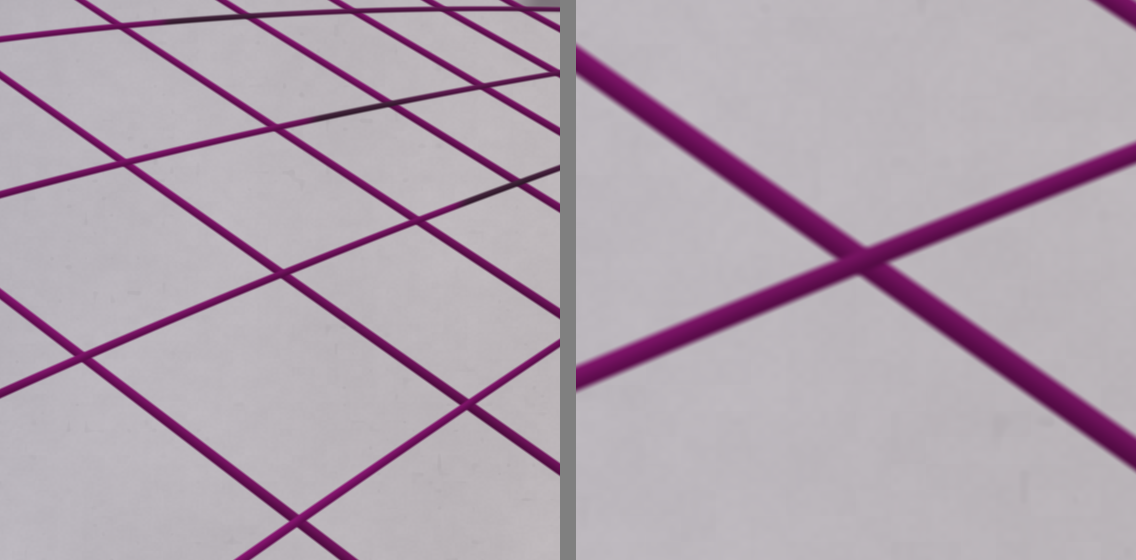
Left: the whole. Right: its middle third, enlarged.
This pattern is drawn by a WebGL 1 fragment shader. Its source:

```glsl
precision highp float;
// A net of magenta cords over a pale grey wall, receding to the upper right.
// Falling cords follow a perspective 1/n series; rising cords are parabolas
// whose coefficients come from a cubic in the cord index.

uniform vec2 u_resolution;

const vec3 WALL = vec3(0.732, 0.712, 0.732);
const vec3 MAGENTA = vec3(0.46, 0.055, 0.38);
const vec3 PLUM = vec3(0.36, 0.05, 0.29);
const vec3 SOOT = vec3(0.20, 0.12, 0.18);

float hash(vec2 p) {
  return fract(sin(dot(p, vec2(127.1, 311.7))) * 43758.5453);
}

float noise(vec2 p) {
  vec2 i = floor(p);
  vec2 f = fract(p);
  f = f * f * (3.0 - 2.0 * f);
  return mix(mix(hash(i), hash(i + vec2(1.0, 0.0)), f.x),
             mix(hash(i + vec2(0.0, 1.0)), hash(i + 1.0), f.x), f.y);
}

// Newton form of a cubic through the values at k = 0, 1, 2, 3
float cubicSeries(vec4 diffs, float k) {
  return diffs.x + k * (diffs.y + (k - 1.0) * (diffs.z / 2.0 + (k - 2.0) * diffs.w / 6.0));
}

// Approximate signed distance below the curve y = height
float curveDistance(float y, float height, float slope) {
  return (y - height) / sqrt(1.0 + slope * slope);
}

// Round cord: lit upper side, shaded lower side, soft edges
vec3 paintCord(vec3 base, vec3 tint, float d, float halfWidth, float soft) {
  float cover = 1.0 - smoothstep(halfWidth - soft, halfWidth + soft, abs(d));
  float shade = smoothstep(-1.0, 1.0, d / halfWidth);
  vec3 lit = mix(tint * 1.10 + vec3(0.02), tint * 0.80, shade);
  return mix(base, lit, cover);
}

// Pale wall with broad tone drift, faint blocks, grain and sparse specks
vec3 wallColor(vec2 p) {
  float tone = (noise(p * 5.0) - 0.5) * 0.022;
  tone += (noise(p * 38.0) - 0.5) * 0.010;
  tone += (hash(floor(p * vec2(48.0, 64.0))) - 0.5) * 0.007;
  tone += (noise(p * 210.0) - 0.5) * 0.010;
  tone -= 0.03 * smoothstep(0.84, 0.98, noise(p * 65.0 + 17.0)) * noise(p * 8.0);
  vec3 warmth = mix(vec3(-0.003, 0.0, 0.008), vec3(0.008, 0.004, -0.003), p.x);
  return WALL + warmth + tone;
}

// Cords falling to the right, packed closer with distance
vec3 fallingCords(vec3 color, vec2 p, float soft) {
  for (int i = 0; i < 9; i++) {
    float s = 1.0 / (float(i) + 2.8);
    float slope = 0.355 + 1.85 * s - 1.98 * s * s;
    float height = -0.960 + 4.156 * s + slope * p.x;
    float d = curveDistance(p.y, height, slope);
    float wear = noise(vec2(p.x * 14.0, float(i) * 7.3));
    float dim = 0.65 * smoothstep(0.25, 0.95, p.x * 0.6 + p.y * 0.5) + 0.35 * wear;
    vec3 tint = mix(MAGENTA, PLUM, dim);
    color = paintCord(color, tint, d, 0.0054 + 0.0046 * p.y, soft);
  }
  return color;
}

// Cords rising to the right, each with a sooty stretch further along
vec3 risingCords(vec3 color, vec2 p, float soft) {
  for (int i = 0; i < 4; i++) {
    float k = float(i);
    float start = cubicSeries(vec4(0.0703, 0.2774, 0.078, 0.1716), k);
    float lean = cubicSeries(vec4(-0.1255, -0.1414, -0.0392, -0.0587), k);
    float bend = cubicSeries(vec4(0.072, -0.023, 0.018, -0.027), k);
    float height = start + p.x * (lean + bend * p.x);
    float d = curveDistance(p.y, height, lean + 2.0 * bend * p.x);

    float along = p.x - (0.29 + 0.265 * k);
    float soot = smoothstep(-0.015, 0.02, along);
    soot *= 1.0 - 0.60 * smoothstep(0.10, 0.28, along);
    float wear = noise(vec2(p.x * 11.0, k * 5.1 + 40.0));
    vec3 tint = mix(MAGENTA, PLUM, 0.55 * wear + 0.25 * (1.0 - p.y));
    tint = mix(tint, MAGENTA * 1.08, 0.6 * smoothstep(0.55, 0.9, p.y) * step(2.5, k));
    tint = mix(tint, SOOT, 0.9 * soot);
    float halfWidth = 0.0052 + 0.0036 * p.y - 0.0012 * p.x;
    color = paintCord(color, tint, d, halfWidth, soft);
  }
  return color;
}

void main() {
  vec2 uv = gl_FragCoord.xy / u_resolution;
  vec2 p = vec2(uv.x, 1.0 - uv.y);  // y grows downward, toward the viewer
  float soft = max(0.0027, 0.75 / min(u_resolution.x, u_resolution.y));

  vec3 color = wallColor(p);
  // Shadowed far corner
  float corner = smoothstep(0.89, 0.97, p.x) * (1.0 - smoothstep(0.008, 0.028, p.y));
  color = mix(color, vec3(0.36, 0.32, 0.35), 0.65 * corner);
  color = fallingCords(color, p, soft);
  color = risingCords(color, p, soft);
  gl_FragColor = vec4(color, 1.0);
}
```
